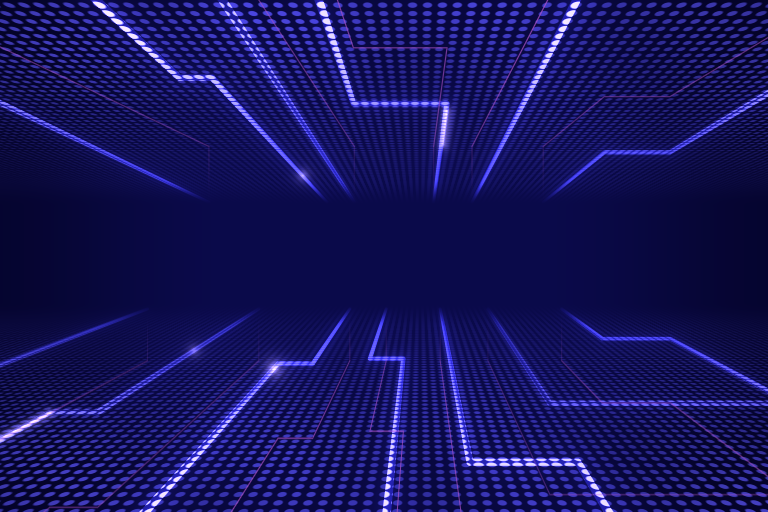
Give the GLSL for this background, as a Shadertoy shader.

```glsl
// Dotted floor and ceiling in perspective, crossed by glowing blue and pink circuit traces.
// Canvas space is 7.68 x 5.14 units with y pointing down.
// Plane space q: x from the vanishing point, y the drop from it; a lane is the ratio x / y.

const vec2 CANVAS = vec2(7.68, 5.14);
const vec3 NIGHT = vec3(0.015, 0.012, 0.16);
const vec3 NAVY = vec3(0.04, 0.038, 0.29);
const vec3 DOT_BLUE = vec3(0.30, 0.28, 0.72);
const vec3 TRACE_BLUE = vec3(0.17, 0.16, 0.70);
const vec3 HOT = vec3(0.80, 0.76, 1.0);
const vec3 PINK = vec3(0.68, 0.32, 0.78);

float segmentDistance(vec2 p, vec2 a, vec2 b) {
    vec2 ab = b - a;
    float t = clamp(dot(p - a, ab) / max(dot(ab, ab), 1e-6), 0.0, 1.0);
    return length(p - a - ab * t);
}

// x: crisp line, y: soft halo. The line follows one lane, crosses at a row, then follows another.
vec2 trace(vec2 q, float farLane, float row, float nearLane, float strength,
           float edge, float post, float width, float px) {
    vec2 start = vec2(farLane, 1.0) * edge;
    vec2 bendA = vec2(farLane, 1.0) * row;
    vec2 bendB = vec2(nearLane, 1.0) * row;
    float d = segmentDistance(q, start, bendA);
    d = min(d, segmentDistance(q, bendA, bendB));
    d = min(d, segmentDistance(q, bendB, vec2(nearLane, 1.0) * 6.0));
    float line = clamp((width - d) / px + 0.5, 0.0, 1.0);
    // Vertical post dropping from the far end
    float postD = segmentDistance(q, start, start - vec2(0.0, post));
    float drop = clamp((width - postD) / px + 0.5, 0.0, 1.0) * step(0.01, post);
    drop *= 0.5 * smoothstep(edge - post, edge, q.y);
    return strength * vec2(max(line, drop), exp(-d / (width * 3.0)));
}

vec2 ceilingTraces(vec2 q, float post, float w, float px) {
    float e = 1.01;
    vec2 t = trace(q, -2.09, 2.0, -2.09, 0.75, e, post, w, px);
    t = max(t, trace(q, -0.65, 2.0, -0.65, 0.75, e, post, w, px));
    t = max(t, trace(q, 0.135, 2.0, -0.333, 0.9, e, post, w, px));
    t = max(t, trace(q, 0.515, 2.0, 0.515, 1.0, e, post, w, px));
    t = max(t, trace(q, 1.22, 1.51, 1.655, 0.75, e, post, w, px));
    // This trace has no raised twin
    float single = step(post, 0.01);
    return max(t, single * trace(q, -0.92, 2.26, -1.065, 1.0, e, post, w, px));
}

vec2 floorTraces(vec2 q, float post, float w, float px) {
    float e = 1.04;
    vec2 t = trace(q, -2.62, 2.0, -2.62, 0.6, e, post, w, px);
    t = max(t, trace(q, -1.55, 2.08, -1.78, 0.6, e, post, w, px));
    t = max(t, trace(q, -0.675, 1.59, -0.893, 1.0, e, post, w, px));
    t = max(t, trace(q, -0.325, 1.54, -0.108, 1.0, e, post, w, px));
    t = max(t, trace(q, 0.194, 2.58, 0.612, 0.95, e, post, w, px));
    t = max(t, trace(q, 0.653, 1.99, 1.92, 0.5, e, post, w, px));
    return max(t, trace(q, 1.362, 1.34, 1.87, 0.8, e, post, w, px));
}

// Dot lattice on the plane; rows melt into stripes where they get too fine.
float dotLattice(vec2 q, float radius, float px) {
    vec2 spacing = vec2(0.05, 0.0097);
    float lane = q.x / q.y;
    vec2 cell = fract(vec2(lane, 1.0 / q.y) / spacing) - 0.5;
    vec2 blur = px * vec2((1.0 + abs(lane)) / q.y, 1.0 / (q.y * q.y)) / spacing;
    float soft = 0.5 * max(blur.x, blur.y) + 0.02;
    float dots = 1.0 - smoothstep(radius - soft, radius + soft, length(cell));
    float stripe = 2.0 * sqrt(max(radius * radius - cell.x * cell.x, 0.0));
    stripe = mix(stripe, 3.14 * radius * radius, smoothstep(0.3, 0.8, blur.x));
    return mix(dots, stripe, smoothstep(0.35, 0.75, blur.y));
}

float glint(vec2 p, vec2 center, float size) {
    return exp(-length(p - center) / size);
}

void mainImage(out vec4 fragColor, in vec2 fragCoord) {
    vec2 uv = fragCoord / iResolution.xy;
    vec2 p = vec2(uv.x, 1.0 - uv.y) * CANVAS;
    float px = CANVAS.y / iResolution.y;
    bool ceiling = p.y < 2.57;

    // Planes: dotted one, and the raised one carrying the pink twins
    float x = p.x - 4.2;
    vec2 q = vec2(x, ceiling ? 3.04 - p.y : p.y - 2.06);
    vec2 raised = vec2(x, ceiling ? 2.48 - p.y : (p.y - 2.15) / 1.415);
    float nearness = smoothstep(0.95, 2.9, q.y);
    float visible = smoothstep(0.98, 1.25, q.y);

    // Backdrop, darker to the sides and toward the viewer
    float side = smoothstep(0.4, 1.05, abs(uv.x - 0.5) * 2.0);
    vec3 color = mix(NAVY, NIGHT, clamp(0.8 * side + 0.35 * nearness, 0.0, 1.0));

    // Traces
    float width = 0.014 * q.y;
    vec2 blue = ceiling ? ceilingTraces(q, 0.0, width, px) : floorTraces(q, 0.0, width, px);
    vec2 pink = ceiling ? ceilingTraces(raised, 0.56, 0.006, px)
                        : floorTraces(raised, 0.34, 0.005, px);
    blue *= visible;

    // Dots, unevenly lit by layered sines
    float sheen = 0.8 + 0.2 * sin(1.7 * p.x + 0.8 * p.y) * sin(2.3 * p.y - 1.1 * p.x + 1.0);
    float dots = dotLattice(q, 0.31 + 0.1 * blue.x, px) * visible;
    color += DOT_BLUE * dots * sheen * mix(0.22, 0.85, nearness);
    color += TRACE_BLUE * (0.22 * blue.y + blue.x * mix(0.7, 0.45, nearness));
    color += HOT * blue.x * dots * mix(0.15, 0.8, nearness);
    color = mix(color, PINK, pink.x * mix(0.4, 0.75, nearness));

    // Sparks travelling on the traces
    float sparks = glint(p, vec2(2.74, 3.70), 0.05) + 0.6 * glint(p, vec2(3.03, 1.76), 0.04);
    sparks += 0.5 * glint(p, vec2(1.94, 3.52), 0.04);
    sparks += 0.8 * exp(-segmentDistance(p, vec2(4.47, 1.12), vec2(4.43, 1.45)) / 0.03);
    sparks += 0.8 * exp(-segmentDistance(p, vec2(0.0, 4.4), vec2(0.5, 4.15)) / 0.025);
    color += vec3(0.75, 0.65, 0.85) * sparks;

    fragColor = vec4(min(color, 1.0), 1.0);
}
```
